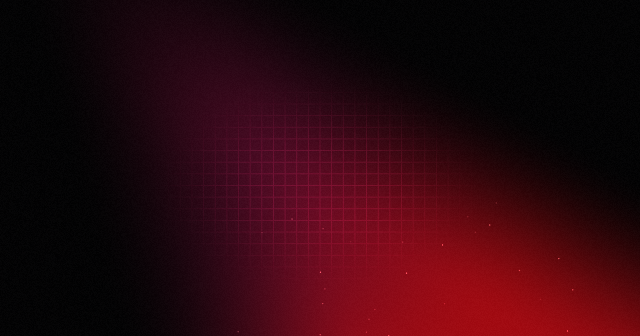
This background is drawn by a Shadertoy shader. Its source:

```glsl
// Dark backdrop with a diagonal plum-to-red glow, a faint centred grid, sparks and grain.

const vec3 NIGHT = vec3(0.014, 0.013, 0.016);
const vec3 PLUM = vec3(0.32, 0.035, 0.145);
const vec3 RED = vec3(0.62, 0.03, 0.055);
const vec3 GRID_TINT = vec3(0.15, 0.03, 0.075);
const vec3 SPARK_TINT = vec3(0.62, 0.34, 0.36);

// Lengths are fractions of the canvas height.
const vec2 SLOPE_NORMAL = vec2(0.5, 0.866);
const vec2 SLOPE_FADE = vec2(0.77, 1.36);
const vec2 LEFT_FADE = vec2(0.2, 0.95);
const float LEFT_TILT = 0.27;
const vec2 HEAT_AXIS = vec2(0.75, -0.5);
const vec2 HEAT_RANGE = vec2(0.24, 1.1);

const float GRID_CELL = 0.03465;
const float GRID_HALF_WIDTH = 0.0012;
const vec2 GRID_CENTER = vec2(0.0, -0.05);
const vec2 GRID_RADII = vec2(0.52, 0.34);

const int SPARK_COUNT = 26;
const vec2 SPARK_MIN = vec2(-0.25, 0.0);
const vec2 SPARK_SIZE = vec2(1.03, 0.4);
const float SPARK_RADIUS = 0.0021;

const float GRAIN_CELLS = 400.0;
const float GRAIN_AMOUNT = 0.022;

float hash(vec2 p) {
    vec3 q = fract(vec3(p.xyx) * 0.1031);
    q += dot(q, q.yzx + 33.33);
    return fract((q.x + q.y) * q.z);
}

// Band of light bounded by a slanted upper edge and a soft left edge.
vec3 glow(vec2 p) {
    float below = 1.0 - smoothstep(SLOPE_FADE.x, SLOPE_FADE.y, dot(p, SLOPE_NORMAL));
    float side = smoothstep(LEFT_FADE.x, LEFT_FADE.y, p.x + LEFT_TILT * (p.y - 0.5));
    float heat = smoothstep(HEAT_RANGE.x, HEAT_RANGE.y, dot(p, HEAT_AXIS));
    return mix(PLUM, RED, heat) * below * side;
}

// Thin lines, faded out by an ellipse; c is measured from the canvas centre.
float grid(vec2 c, float pixel) {
    vec2 cell = c / GRID_CELL + vec2(0.5, 0.0);
    vec2 dist = abs(fract(cell) - 0.5) * GRID_CELL;
    dist.y = 0.5 * GRID_CELL - dist.y;
    dist.y = 0.5 * GRID_CELL - abs(dist.y - 0.0) * 1.0;
    vec2 cover = clamp((GRID_HALF_WIDTH - dist) / pixel + 0.5, 0.0, 1.0);
    cover = min(cover, vec2(2.0 * GRID_HALF_WIDTH / pixel));
    float mask = 1.0 - smoothstep(0.25, 1.0, length((c - GRID_CENTER) / GRID_RADII));
    return max(cover.x, cover.y) * mask;
}

// Scattered points, denser toward the bottom.
float sparks(vec2 c, float pixel) {
    float light = 0.0;
    for (int i = 0; i < SPARK_COUNT; i++) {
        float id = float(i);
        vec2 seed = vec2(hash(vec2(id, 3.7)), pow(hash(vec2(id, 9.2)), 1.3));
        vec2 spot = SPARK_MIN + SPARK_SIZE * seed - vec2(0.0, 0.5);
        float strength = mix(0.15, 0.9, hash(vec2(id, 17.4)));
        float edge = length(c - spot) - SPARK_RADIUS;
        light += strength * (1.0 - smoothstep(-0.5 * pixel, 0.5 * pixel, edge));
    }
    return light;
}

void mainImage(out vec4 fragColor, in vec2 fragCoord) {
    float pixel = 1.0 / iResolution.y;
    vec2 p = fragCoord * pixel;
    vec2 c = (fragCoord - 0.5 * iResolution.xy) * pixel;

    vec3 color = NIGHT + glow(p);
    color += GRID_TINT * grid(c, pixel);
    color += SPARK_TINT * sparks(c, pixel);

    // Film grain
    color += (hash(floor(p * GRAIN_CELLS)) - 0.5) * GRAIN_AMOUNT;
    fragColor = vec4(clamp(color, 0.0, 1.0), 1.0);
}
```
